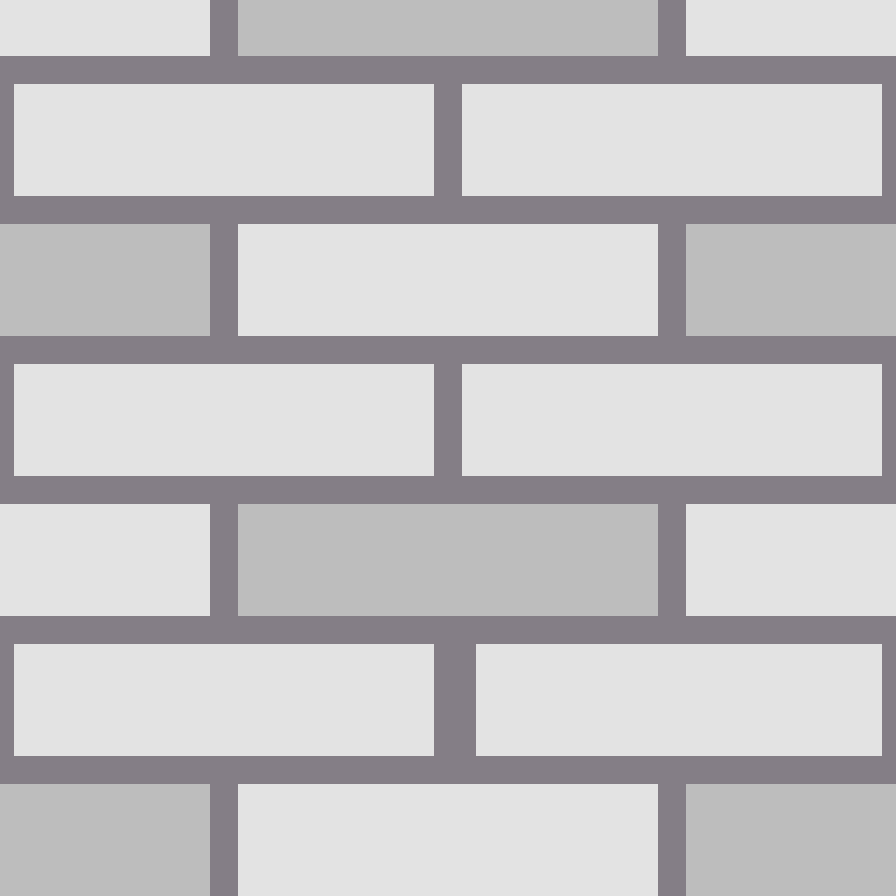
A three.js fragment shader for this pattern:

```glsl
varying vec2 vUv;

const float UNITS = 64.0;               // grid units across the canvas
const vec2 PITCH = vec2(32.0, 10.0);    // brick plus joint
const vec3 MORTAR = vec3(0.518, 0.494, 0.525);
const vec3 LIGHT_BRICK = vec3(0.89);
const vec3 DARK_BRICK = vec3(0.741);

// Coverage of an axis-aligned box, softened over one pixel
float boxCoverage(vec2 p, vec2 low, vec2 high, vec2 pixel) {
  vec2 inside = min(p - low, high - p) / pixel;
  vec2 cover = clamp(inside + 0.5, 0.0, 1.0);
  return cover.x * cover.y;
}

// Dark bricks alternate along every second course
vec3 brickColor(float column, float row, float shifted) {
  float alternate = 1.0 - mod(column + floor(row * 0.5), 2.0);
  return mix(LIGHT_BRICK, DARK_BRICK, shifted * alternate);
}

// One brick is chipped along its left end
float chipWidth(float column, float row) {
  return column == 1.0 && row == 1.0 ? 1.0 : 0.0;
}

void main() {
  vec2 p = vUv * UNITS;
  vec2 pixel = max(fwidth(p), vec2(1e-5));

  // Running bond: even courses shift by half a brick
  float row = floor(p.y / PITCH.y);
  float shifted = 1.0 - mod(row, 2.0);
  p.x += 0.5 * PITCH.x * shifted;
  float column = floor(p.x / PITCH.x);
  vec2 local = p - vec2(column, row) * PITCH;

  // Centred side joints, bed joint above each brick
  vec2 low = vec2(1.0 + chipWidth(column, row), 0.0);
  vec2 high = PITCH - vec2(1.0, 2.0);
  float brick = boxCoverage(local, low, high, pixel);

  // The bottom edge blends with the bed joint below, except at the canvas border
  if (row == 0.0) {
    brick = boxCoverage(local, low - vec2(0.0, 1.0), high, pixel);
  }

  gl_FragColor = vec4(mix(MORTAR, brickColor(column, row, shifted), brick), 1.0);
}
```
